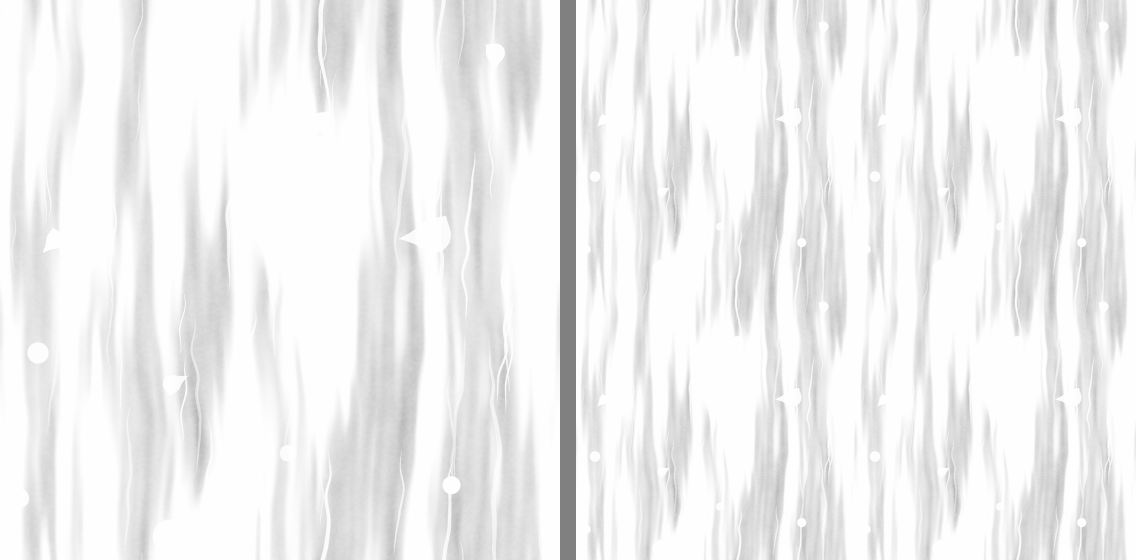
Left: one tile. Right: repeated 2 by 2.
Reproduce this texture procedurally as a Shadertoy shader.

```glsl
// Pale marble with soft vertical grey streaks, thin wandering white veins
// and a few white drops. Streaks are columns of wrapping 1D noise, each with
// its own phase; veins and drops are scattered with wrapped distances.

float hash(vec2 p) {
    return fract(sin(dot(p, vec2(127.1, 311.7))) * 43758.5453);
}

// Smooth 1D noise that repeats after "period" cells over y = 0..1
float wave(float y, float key, float period) {
    y = (y + hash(vec2(key, 291.0))) * period;
    float cell = floor(y), t = fract(y);
    float a = hash(vec2(key, mod(cell, period)));
    float b = hash(vec2(key, mod(cell + 1.0, period)));
    return mix(a, b, t * t * (3.0 - 2.0 * t));
}

// Tiling 2D noise made of neighbouring columns, free of visible rows
float streak(vec2 uv, vec2 cells, float seed) {
    float x = uv.x * cells.x;
    float column = floor(x), t = fract(x);
    float a = wave(uv.y, mod(column, cells.x) + seed, cells.y);
    float b = wave(uv.y, mod(column + 1.0, cells.x) + seed, cells.y);
    return mix(a, b, t * t * (3.0 - 2.0 * t));
}

// Evenly spread random centre number i, and the wrapped offset from it
vec2 scatterOffset(vec2 uv, float i, float seed) {
    vec2 jitter = vec2(hash(vec2(i, seed)), hash(vec2(i, seed + 1.0)));
    vec2 centre = i * vec2(0.7549, 0.5698) + 0.12 * jitter;
    return fract(uv - centre + 0.5) - 0.5;
}

// Depth of the grey wash: white areas, soft-edged bands, darker cores
float greyWash(vec2 uv) {
    uv.x += 0.022 * (streak(uv, vec2(7.0, 5.0), 440.0) - 0.5);
    uv.x += 0.007 * (streak(uv, vec2(16.0, 15.0), 460.0) - 0.5);
    float body = 0.46 * streak(uv, vec2(17.0, 2.0), 0.0)
               + 0.33 * streak(uv, vec2(34.0, 4.0), 100.0)
               + 0.21 * streak(uv, vec2(74.0, 6.0), 200.0);
    float core = 0.55 * streak(uv, vec2(30.0, 5.0), 300.0)
               + 0.45 * streak(uv, vec2(84.0, 7.0), 340.0);
    float depth = 0.085 * smoothstep(0.42, 0.56, body) + 0.45 * max(body - 0.5, 0.0);
    depth *= 0.4 + 1.2 * core;
    float mottle = streak(uv, vec2(45.0, 40.0), 500.0) - 0.5
                 + streak(uv, vec2(220.0, 200.0), 600.0) - 0.5;
    return depth * (1.0 + 0.16 * mottle);
}

// Tapered, wandering threads: x is coverage, y the faint shadow beside them
vec2 veins(vec2 uv, float soft) {
    vec2 result = vec2(0.0);
    for (float i = 0.0; i < 64.0; i++) {
        vec2 d = scatterOffset(uv, i, 701.0);
        float size = pow(hash(vec2(i, 703.0)), 3.0);
        float along = d.y / mix(0.06, 0.32, size);
        if (abs(along) > 1.0) continue;
        float bend = 0.022 * (wave(d.y, 1000.0 + i, 7.0) - 0.5)
                   + 0.010 * (wave(d.y, 1100.0 + i, 24.0) - 0.5)
                   + d.y * 0.12 * (hash(vec2(i, 704.0)) - 0.3);
        float taper = 1.0 - along * along;
        float width = mix(0.0012, 0.0055, size) * taper;
        float side = d.x - bend;
        float strength = mix(0.5, 1.0, hash(vec2(i, 705.0))) * smoothstep(0.0, 0.4, taper);
        float line = 1.0 - smoothstep(width - soft, width + soft, abs(side));
        result.x = max(result.x, strength * line);
        float facing = hash(vec2(i, 706.0)) < 0.5 ? -side : side;
        float shade = exp(-abs(side) / 0.009) * smoothstep(-soft, soft, facing);
        result.y = max(result.y, strength * shade * taper);
    }
    return result;
}

// Round drops, some drawn out into one or two pointed corners
float drops(vec2 uv, float soft) {
    float cover = 0.0;
    for (float i = 0.0; i < 13.0; i++) {
        vec2 d = scatterOffset(uv, i, 601.0);
        float big = step(0.75, hash(vec2(i, 603.0)));
        float pointed = max(big, step(0.45, hash(vec2(i, 604.0))));
        float radius = mix(0.015, 0.019, hash(vec2(i, 605.0))) * (1.0 + 0.7 * big);
        float angle = atan(d.y, d.x) - 6.2832 * hash(vec2(i, 606.0));
        float tip = exp(-4.5 * acos(clamp(cos(angle), -1.0, 1.0)));
        float corner = exp(-4.0 * acos(clamp(cos(angle + 2.2), -1.0, 1.0)));
        float rim = radius * (1.0 + pointed * (1.1 * tip + 0.4 * corner));
        float fill = 1.0 - smoothstep(rim - soft, rim + soft, length(d));
        cover = max(cover, fill * mix(0.85, 1.0, hash(vec2(i, 607.0))));
    }
    return cover;
}

void mainImage(out vec4 fragColor, in vec2 fragCoord) {
    vec2 uv = fragCoord / iResolution.xy;
    float soft = max(0.0012, 0.7 / iResolution.y);

    float depth = greyWash(uv);
    vec2 vein = veins(uv, soft);
    depth *= 1.0 + 0.35 * vein.y;
    depth *= 1.0 - 0.95 * vein.x;
    depth *= 1.0 - drops(uv, soft);

    fragColor = vec4(vec3(0.998 - depth), 1.0);
}
```
